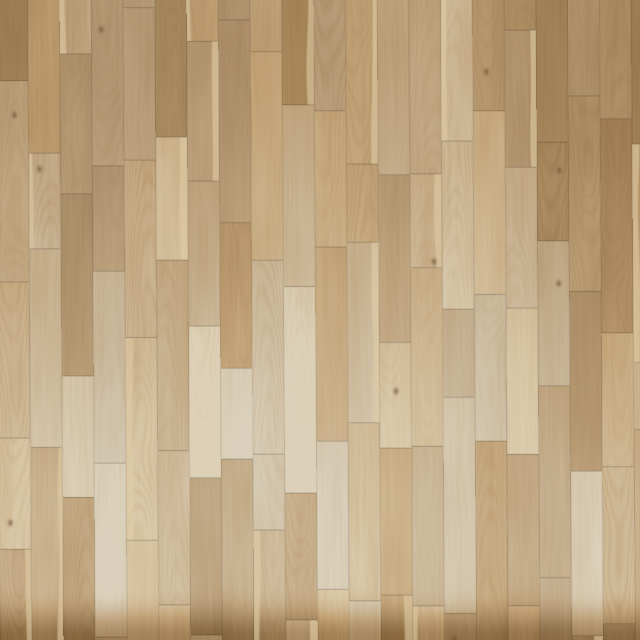
Reproduce this texture procedurally as a three.js fragment shader.

```glsl
// Oak strip floor: narrow upright columns cut into planks of random length.
// Each plank gets its own tone, grain, sapwood edge and knot from hashes;
// a soft vertical light gradient runs over the whole floor.

#define COLUMNS 20.15       // strips across the canvas
#define PLANK_LENGTH 0.25   // mean plank length
#define END_JITTER 0.65     // spread of the plank ends
#define LEAN 0.0065         // sideways drift of the seams with height
#define SEAM 0.0011         // half width of a seam
#define TONE_SPREAD 0.42    // tone difference between planks
#define GRAIN 0.15          // strength of the growth rings
#define FIBRE 0.13          // strength of the fine fibres

varying vec2 vUv;

const vec3 DARK_OAK  = vec3(0.62, 0.50, 0.34);
const vec3 MID_OAK   = vec3(0.745, 0.63, 0.47);
const vec3 PALE_OAK  = vec3(0.84, 0.78, 0.67);
const vec3 SAPWOOD   = vec3(0.88, 0.80, 0.65);
const vec3 KNOT      = vec3(0.42, 0.31, 0.20);

float hash(vec2 p) {
  vec3 q = fract(p.xyx * vec3(0.1031, 0.1030, 0.0973));
  q += dot(q, q.yzx + 33.33);
  return fract((q.x + q.y) * q.z);
}

float noise(vec2 p) {
  vec2 i = floor(p), f = fract(p);
  f = f * f * (3.0 - 2.0 * f);
  return mix(mix(hash(i), hash(i + vec2(1.0, 0.0)), f.x),
             mix(hash(i + vec2(0.0, 1.0)), hash(i + 1.0), f.x), f.y);
}

// Height of a plank's lower end, in plank lengths
float plankEnd(float column, float row) {
  return row + END_JITTER * hash(vec2(column + 11.0, row + 47.0));
}

// Growth rings: nested arches on some planks, near-straight lines on others
float rings(vec2 local, float y, vec2 id) {
  float arched = step(0.5, hash(id + 5.3));
  float centre = 0.2 + 0.6 * hash(id + 9.1);
  float direction = hash(id + 2.7) < 0.5 ? -1.0 : 1.0;
  float warp = noise(vec2(local.x * 1.6, y * 11.0) + id * 7.0);
  float across = local.x - centre;
  float arch = 9.0 * across * across + direction * 17.0 * y + 2.6 * warp;
  float straight = 5.0 * local.x + 2.0 * warp + 1.5 * y;
  float wave = 0.5 + 0.5 * sin(6.2832 * mix(straight, arch, arched));
  float strength = mix(0.3, 1.0, arched) * (0.3 + 0.7 * hash(id + 3.9));
  float patches = 0.35 + 0.65 * noise(vec2(local.x * 2.0, y * 9.0) + id * 3.0);
  return (wave * wave - 0.375) * strength * patches;
}

// Brightness of the light on the floor, as a position on the oak ramp
float floorLight(vec2 uv) {
  float light = mix(0.83, 0.32, smoothstep(0.08, 1.0, uv.y));
  light += 0.10 * exp(-9.0 * dot(uv - vec2(0.40, 0.30), uv - vec2(0.40, 0.30)));
  light -= 0.10 * smoothstep(0.6, 1.0, uv.x);
  float nearEdge = 1.0 - smoothstep(0.0, 0.10, uv.y);
  return light - 0.95 * nearEdge * nearEdge;
}

vec3 oakRamp(float t) {
  return t < 0.5 ? mix(DARK_OAK, MID_OAK, t * 2.0)
                 : mix(MID_OAK, PALE_OAK, min(t * 2.0 - 1.0, 1.25));
}

void main() {
  // Find the plank
  float across = (vUv.x + LEAN * vUv.y) * COLUMNS;
  float column = floor(across);
  float along = vUv.y / PLANK_LENGTH + hash(vec2(column, 71.0)) + 4.0;
  float row = floor(along);
  if (along < plankEnd(column, row)) row -= 1.0;
  float low = plankEnd(column, row), high = plankEnd(column, row + 1.0);
  vec2 id = vec2(column, row) + 20.0;
  vec2 local = vec2(fract(across), along - low);

  // Distances to the plank's edges, in canvas units
  float side = min(local.x, 1.0 - local.x) / COLUMNS;
  float end = min(local.y, high - along) * PLANK_LENGTH;

  // Tone, rings and fibres
  float tone = (hash(id) + hash(id + 31.0) - 1.0) * TONE_SPREAD;
  tone += 0.18 * step(0.90, hash(id + 17.0));
  vec2 shift = id * 13.7;
  float fibre = 0.6 * noise(vec2(vUv.x * 330.0, vUv.y * 14.0) + shift)
              + 0.4 * noise(vec2(vUv.x * 130.0, vUv.y * 6.0) + shift) - 0.5;
  float cloud = noise(vec2(local.x * 1.5, vUv.y * 10.0) + shift) - 0.5;
  float t = floorLight(vUv) + tone + 0.14 * cloud
          + FIBRE * fibre - GRAIN * rings(local, vUv.y, id);
  vec3 color = oakRamp(t);
  color *= 1.0 + (hash(id + 41.0) - 0.5) * vec3(0.03, 0.0, -0.07);

  // Pale sapwood along one side of a few planks
  float sapWidth = 0.14 + 0.12 * hash(id + 23.0)
                 + 0.10 * (noise(vec2(vUv.y * 9.0, id.x)) - 0.5);
  float sap = 1.0 - smoothstep(sapWidth - 0.04, sapWidth + 0.04,
                               hash(id + 8.0) < 0.4 ? local.x : 1.0 - local.x);
  color = mix(color, SAPWOOD, 0.6 * sap * step(0.87, hash(id + 29.0)));

  // Small knots on a few planks
  vec2 knotAt = vec2(0.25 + 0.5 * hash(id + 37.0), (high - low) * hash(id + 43.0));
  vec2 toKnot = (local - knotAt) * vec2(1.0 / COLUMNS, PLANK_LENGTH);
  float knot = exp(-dot(toKnot, toKnot * vec2(1.0, 0.6)) / 0.000016);
  color = mix(color, KNOT, 0.6 * knot * step(0.84, hash(id + 53.0)));

  // Fine seams, fainter along the sides than at the ends
  float sideSeam = 1.0 - smoothstep(0.0, SEAM * 2.0, side);
  float endSeam = 1.0 - smoothstep(0.0, SEAM * 2.0, end);
  color *= 1.0 - max((0.05 + 0.07 * hash(id + 61.0)) * sideSeam, 0.14 * endSeam);

  gl_FragColor = vec4(color, 1.0);
}
```
